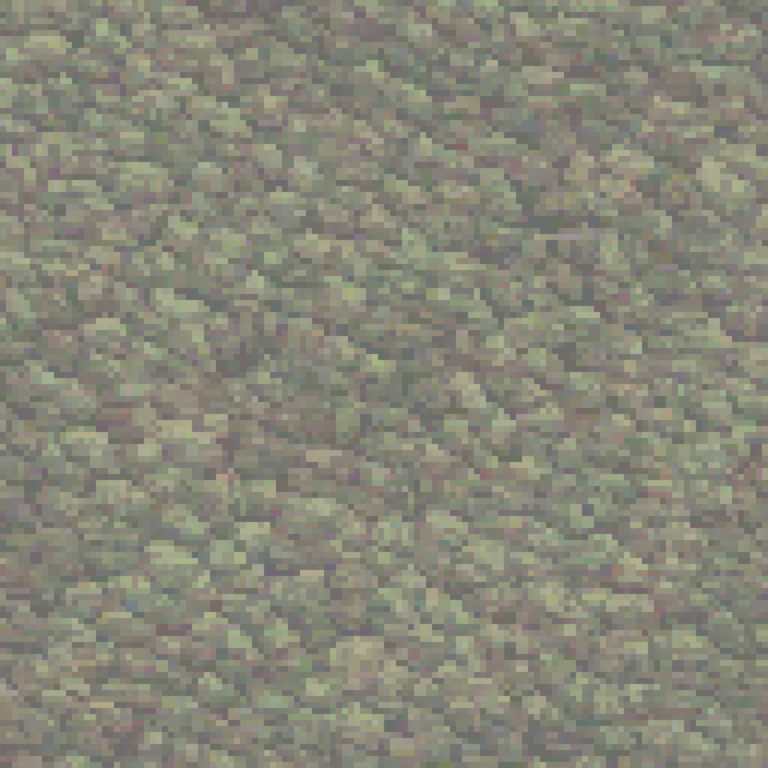
Reproduce this texture procedurally as a Shadertoy shader.

```glsl
// Weathered gravel in muted olive and grey, broken into small flat blocks.
// Slanted Voronoi pebbles are lit from above, then sampled once per block;
// neighbouring grid cells merge at random into wider or taller blocks.

#define GRID 128.0          // cells across the canvas
#define PEBBLES 25.0        // pebble rows across the slant
#define STRETCH 0.72        // pebble elongation along the slant
#define EDGE 0.14           // softness of block edges, in cells
#define TOP_LIGHT 0.46      // brightness of upper pebble sides
#define GAP_SHADE 0.30      // darkness between pebbles
#define BLOCK_JITTER 0.42   // brightness change from block to block
#define TINT 0.085          // strength of the colour speckle
#define DARK vec3(0.425, 0.420, 0.410)
#define MIDDLE vec3(0.515, 0.508, 0.462)
#define LIGHT vec3(0.675, 0.700, 0.560)

float hash(vec2 p) {
    return fract(sin(dot(p, vec2(127.1, 311.7))) * 43758.5453);
}

vec2 hash2(vec2 p) {
    return vec2(hash(p), hash(p + 57.3));
}

vec3 hash3(vec2 p) {
    return vec3(hash2(p), hash(p + 113.9));
}

float noise(vec2 p) {
    vec2 i = floor(p), f = fract(p);
    f = f * f * (3.0 - 2.0 * f);
    return mix(mix(hash(i), hash(i + vec2(1, 0)), f.x),
               mix(hash(i + vec2(0, 1)), hash(i + vec2(1, 1)), f.x), f.y);
}

// Brightness of the pebble bed, centred near 0.43
float pebbleTone(vec2 p) {
    vec2 warp = vec2(noise(p * 14.0), noise(p * 14.0 + 31.0)) - 0.5;
    p += warp * 0.03;
    vec2 along = vec2(0.83, -0.55);
    vec2 across = vec2(0.55, 0.83);
    vec2 q = PEBBLES * vec2(dot(p, along) * STRETCH, dot(p, across));

    vec2 home = floor(q), toCentre = vec2(0.0), pebble = home;
    float nearest = 9.0, second = 9.0;
    for (int y = -1; y <= 1; y++)
    for (int x = -1; x <= 1; x++) {
        vec2 id = home + vec2(x, y);
        vec2 offset = q - id - 0.1 - 0.8 * hash2(id);
        float d = length(offset);
        if (d < nearest) {
            second = nearest;
            nearest = d;
            toCentre = offset;
            pebble = id;
        } else {
            second = min(second, d);
        }
    }
    float body = smoothstep(0.0, 0.4, second - nearest);
    float lit = dot(toCentre, vec2(-0.3, 1.0));
    float patches = noise(p * 9.0 + 4.0) - 0.5;
    return 0.43 + GAP_SHADE * (body - 0.6) + TOP_LIGHT * lit
         + 0.20 * (hash(pebble + 7.7) - 0.5) + 0.22 * patches;
}

// Merges cells inside 4 by 2 groups; returns the centre of the block
vec2 blockCentre(vec2 cell) {
    float band = floor(cell.y / 2.0);
    float shift = floor(4.0 * hash(vec2(band, 3.1)));
    vec2 local = cell + vec2(shift, 0.0);
    vec2 group = floor(local / vec2(4.0, 2.0));
    float tall = step(0.80, hash(group + 19.0));
    float pick = hash(vec2(group.x, mix(local.y, group.y + 500.0, tall)));
    float wide = pick < 0.38 ? 1.0 : (pick < 0.84 ? 2.0 : 4.0);
    vec2 size = vec2(mix(wide, min(wide, 2.0), tall), 1.0 + tall);
    return (floor(local / size) + 0.5) * size - vec2(shift, 0.0);
}

vec3 cellColour(vec2 cell) {
    vec2 block = blockCentre(cell);
    vec2 samplePoint = mix(block, cell + 0.5, 0.25);
    float tone = pebbleTone(samplePoint / GRID);
    tone += BLOCK_JITTER * (hash(block + 2.3) - 0.5);
    tone += 0.06 * (hash(cell + 41.0) - 0.5);
    tone = clamp(tone, 0.0, 1.1);

    vec3 colour = mix(DARK, MIDDLE, smoothstep(-0.1, 0.48, tone));
    colour = mix(colour, LIGHT, smoothstep(0.34, 1.05, tone));

    // Speckle of green, pink and blue, stronger on a few blocks
    vec3 speck = hash3(block + 71.0) - 0.5;
    speck -= dot(speck, vec3(0.3, 0.55, 0.15));
    float strength = 0.55 + 1.1 * pow(hash(block + 88.0), 6.0);
    float warm = noise(samplePoint * 0.22 + 60.0) - 0.5;
    return colour + TINT * strength * speck + warm * vec3(0.035, -0.02, 0.0);
}

void mainImage(out vec4 fragColor, in vec2 fragCoord) {
    // Blend the four nearest cells across a narrow soft edge
    vec2 p = fragCoord / iResolution.y * GRID - 0.5;
    vec2 cell = floor(p);
    vec2 blend = smoothstep(0.5 - EDGE, 0.5 + EDGE, fract(p));
    vec3 lower = mix(cellColour(cell), cellColour(cell + vec2(1, 0)), blend.x);
    vec3 upper = mix(cellColour(cell + vec2(0, 1)), cellColour(cell + vec2(1, 1)), blend.x);
    fragColor = vec4(mix(lower, upper, blend.y), 1.0);
}
```
